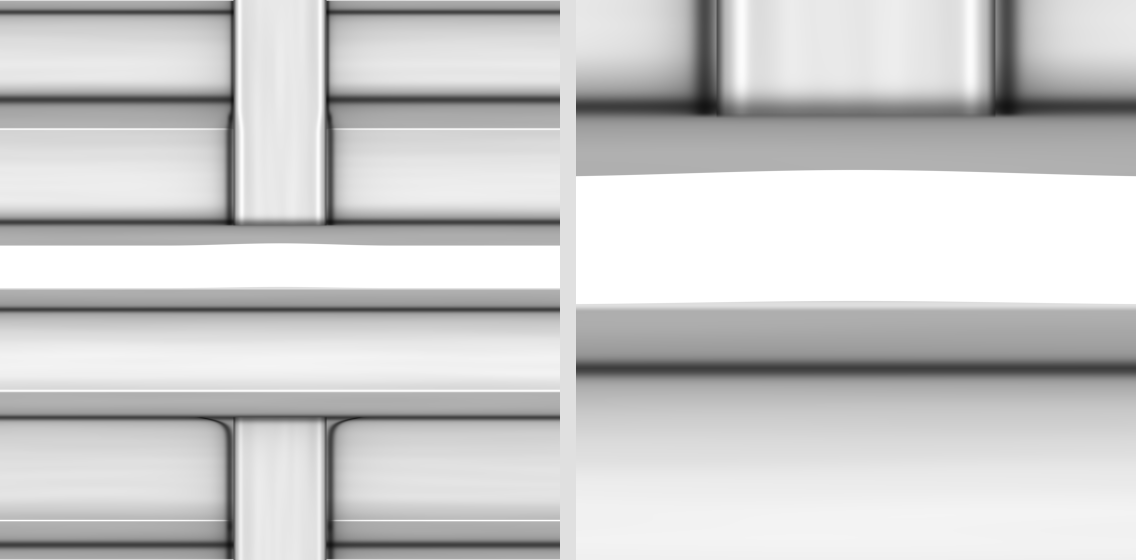
Left: the whole. Right: its middle third, enlarged.
This texture map is drawn by a WebGL 2 fragment shader. Its source:

```glsl
#version 300 es
precision highp float;

uniform vec2 u_resolution;
out vec4 fragColor;

vec2 gradientAt(vec2 cell) {
  float n = fract(sin(dot(cell, vec2(127.1, 311.7))) * 43758.5);
  return vec2(cos(n * 6.2832), sin(n * 6.2832));
}

float gradientNoise(vec2 p) {
  vec2 i = floor(p), f = p - i;
  vec2 s = f * f * f * (f * (f * 6.0 - 15.0) + 10.0);
  float a = dot(gradientAt(i), f);
  float b = dot(gradientAt(i + vec2(1, 0)), f - vec2(1, 0));
  float c = dot(gradientAt(i + vec2(0, 1)), f - vec2(0, 1));
  float d = dot(gradientAt(i + vec2(1, 1)), f - vec2(1, 1));
  return mix(mix(a, b, s.x), mix(c, d, s.x), s.y);
}

float bell(float d, float width) {
  return exp(-d * d / (width * width));
}

// Dark core with a faint wider halo
float groove(float d, float width) {
  return 1.0 - 0.5 * bell(d, width) - 0.14 * bell(d, width * 3.0);
}

float inside(float t, float a, float b, float soft) {
  return smoothstep(a - soft, a + soft, t) * (1.0 - smoothstep(b - soft, b + soft, t));
}

// Curved sheet; tones are top, crest and bottom
float sheet(float base, float t, float a, float b, vec3 tones, float soft) {
  float u = (t - a) / (b - a);
  float tone = mix(tones.x, tones.y, smoothstep(-0.15, 0.6, u));
  tone = mix(tone, tones.z, smoothstep(0.76, 1.02, u));
  return mix(base, tone, inside(t, a, b, soft));
}

void main() {
  vec2 p = gl_FragCoord.xy / u_resolution;
  float t = 1.0 - p.y;
  float h = abs(p.x - 0.5);
  float soft = 0.75 / u_resolution.y;

  // Ledges and horizontal sheets
  float v = 0.69 - 0.03 * smoothstep(0.51, 0.55, t) * step(t, 0.6);
  v = sheet(v, t, 0.022, 0.178, vec3(0.74, 0.91, 0.68), soft);
  v = sheet(v, t, 0.2305, 0.397, vec3(0.81, 0.925, 0.68), soft);
  v = sheet(v, t, 0.553, 0.698, vec3(0.68, 0.945, 0.84), soft);
  v = sheet(v, t, 0.746, 0.927, vec3(0.76, 0.89, 0.73), soft);
  v += 0.02 * gradientNoise(vec2(p.x * 3.0, t * 65.0));

  // Seams of the side panels
  v *= groove(t - 0.022, 0.005) * groove(t - 0.178, 0.008);
  v *= groove(t - 0.397, 0.006) * groove(t - 0.973, 0.007);
  v *= groove(t - 0.746, 0.005);
  float glints = bell(t - 0.2305, 0.0016) + bell(t - 0.9295, 0.0016);
  v = mix(v, 1.0, min(glints, 1.0) * smoothstep(0.082, 0.1, h));

  // Contact shadow beside the post, flared below the rail
  float gap = 1.0 - inside(t, 0.402, 0.745, 0.002);
  float lower = step(0.7, t);
  float flare = lower * 0.05 * exp(-max(t - 0.746, 0.0) / 0.008);
  float narrow = 1.0 - smoothstep(0.19, 0.24, t);
  float edge = mix(0.09, 0.085, narrow) + flare;
  float contact = groove(h - edge, mix(0.007, 0.0035, narrow));
  contact *= 1.0 - 0.13 * exp(-max(h - 0.09, 0.0) / 0.04);
  float knots = bell(t - 0.21, 0.009) + bell(t - 0.94, 0.01);
  contact *= 1.0 - 0.35 * knots * bell(h - 0.089, 0.005);
  v *= mix(1.0, contact, gap);

  // Vertical post with bright bevels
  float post = 0.91 + 0.035 * gradientNoise(vec2(p.x * 60.0, t * 4.0));
  post -= 0.04 * smoothstep(0.035, 0.06, h);
  post = mix(post, 0.72, smoothstep(0.069, 0.079, h));
  float bevel = 0.068 + 0.004 * narrow + 0.002 * lower;
  post = mix(post, 1.0, bell(h - bevel, 0.004) * mix(0.9, 0.55, lower));
  post *= 1.0 - 0.65 * smoothstep(0.077, 0.084, h);
  post *= 1.0 - 0.5 * bell(t - 0.401, 0.01);
  post *= 1.0 - lower * (0.42 * bell(t - 0.746, 0.008) + 0.16 * exp(-max(t - 0.746, 0.0) / 0.03));
  float postMask = gap * (1.0 - smoothstep(0.083 - soft, 0.083 + soft, h));
  v = mix(v, post, postMask);

  // Full-width rail seams and glints
  v *= groove(t - 0.553, 0.005);
  v = mix(v, 1.0, bell(t - 0.698, 0.0022));
  v = mix(v, 0.95, bell(min(t, 1.0 - t), 0.0014) * (1.0 - postMask));

  // White strip, slightly bowed at the centre
  float bow = 0.004 * (1.0 - smoothstep(0.0, 0.2, h));
  v = mix(v, 0.87, inside(t, 0.512, 0.517, 0.002));
  v = mix(v, 1.0, inside(t, 0.4385 - bow, 0.5145 - 0.5 * bow, soft));

  fragColor = vec4(vec3(clamp(v, 0.0, 1.0)), 1.0);
}
```
